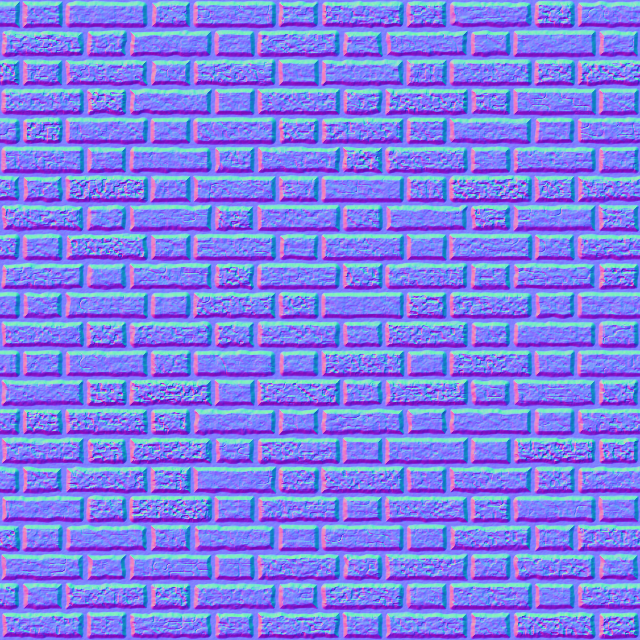
Write a three.js fragment shader that draws this texture map.

```glsl
varying vec2 vUv;

float hash(vec2 p, float seed) {
  vec3 q = fract(vec3(p.xyx + seed * 17.3) * vec3(0.1031, 0.1030, 0.0973));
  q += dot(q, q.yzx + 33.33);
  return fract((q.x + q.y) * q.z);
}

// Value noise that wraps every 22 rows; frequency holds whole numbers.
float noise(vec2 p, vec2 frequency, float seed) {
  vec2 period = 22.0 * frequency;
  p *= frequency;
  vec2 cell = floor(p), f = p - cell;
  f = f * f * f * (f * (f * 6.0 - 15.0) + 10.0);
  vec2 a = mod(cell + 0.5, period), b = mod(cell + 1.5, period);
  return mix(mix(hash(a, seed), hash(vec2(b.x, a.y), seed), f.x),
             mix(hash(vec2(a.x, b.y), seed), hash(b, seed), f.x), f.y);
}

float roundedBox(vec2 p, vec2 halfSize, float radius) {
  vec2 q = abs(p) - halfSize + radius;
  return length(max(q, 0.0)) + min(max(q.x, q.y), 0.0) - radius;
}

// Height of the wall, measured in brick rows.
float wallHeight(vec2 p) {
  // Alternating long and short bricks, shifted by half a pair on odd rows
  float row = floor(p.y);
  float x = p.x / 4.4 - 0.5 * mod(row, 2.0);
  float pair = floor(x), along = x - pair;
  float isShort = step(2.0 / 3.0, along);
  vec2 id = vec2(2.0 * floor(mod(pair + 0.5, 5.0)) + isShort,
                 floor(mod(row + 0.5, 22.0)));
  vec2 local = vec2((along - mix(1.0 / 3.0, 5.0 / 6.0, isShort)) * 4.4,
                    p.y - row - 0.5);
  vec2 halfSize = vec2(mix(4.4 / 3.0, 4.4 / 6.0, isShort), 0.5) - 0.012;

  // Chipped, uneven outline with a soft bevel
  float seed = hash(id, 1.0) * 9.0;
  float wear = mix(0.04, 0.11, hash(id, 2.0));
  float chips = 0.7 * noise(p, vec2(3.0), seed) + 0.3 * noise(p, vec2(8.0), seed);
  float d = roundedBox(local, halfSize, mix(0.06, 0.22, hash(id, 3.0))) + wear * chips;
  float body = 1.0 - smoothstep(-0.17, 0.0, d);

  // Grain, pits and creases, stronger on rough bricks
  float rough = hash(id, 4.0);
  rough *= rough;
  float grain = noise(p, vec2(9.0, 11.0), 2.0) + 0.5 * noise(p, vec2(16.0, 19.0), 3.0);
  float waves = noise(p, vec2(3.0, 6.0), seed + 4.0);
  float pits = smoothstep(0.55, 0.85, noise(p, vec2(7.0, 9.0), seed + 5.0));
  float line = abs(noise(p, vec2(2.0, 4.0), seed + 6.0) - 0.5 + 0.06 * (grain - 0.75));
  float crease = (1.0 - smoothstep(0.0, 0.09, line))
               * smoothstep(0.4, 0.7, noise(p, vec2(2.0), seed + 7.0));
  float relief = (0.012 + 0.035 * rough) * grain + 0.035 * waves
               - (0.012 + 0.07 * rough) * pits
               - 0.035 * hash(id, 5.0) * crease;
  return 0.19 * body + body * relief + 0.008 * grain;
}

void main() {
  vec2 p = vUv * 22.0;
  vec2 e = vec2(0.02, 0.0);
  vec2 slope = vec2(wallHeight(p + e.xy) - wallHeight(p - e.xy),
                    wallHeight(p + e.yx) - wallHeight(p - e.yx)) / (2.0 * e.x);
  // Encode the surface direction, red facing left and green facing up
  vec3 normal = normalize(vec3(slope.x, -slope.y, 1.0));
  gl_FragColor = vec4(normal * 0.5 + 0.5, 1.0);
}
```
